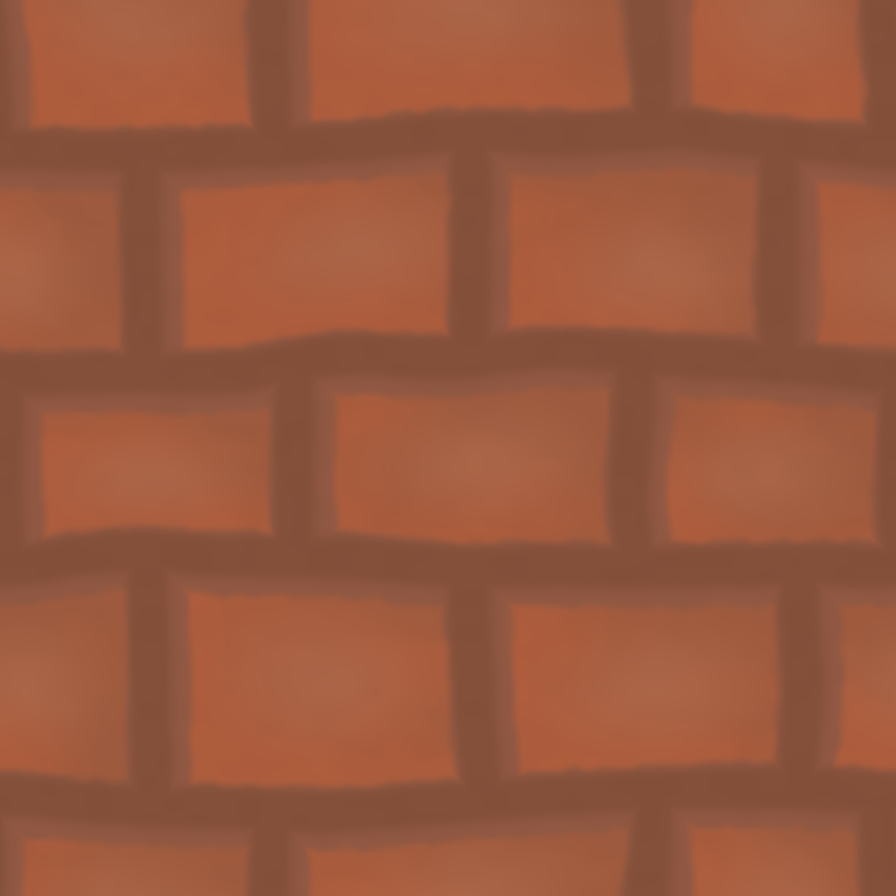
A Shadertoy shader for this texture:

```glsl
// Hand-painted brick wall: four staggered courses of three uneven bricks.
// Wrapped distances to the joints give the soft mortar and the brick edges;
// tiling noise bends the joints, and each brick gets its own brushed shading.

float hash(vec2 p) {
    p = fract(p * vec2(0.1031, 0.1137));
    p += dot(p, p.yx + 33.33);
    return fract((p.x + p.y) * p.x * 17.0);
}

// Value noise on the unit square, tiling with the given number of cells.
float noise(vec2 p, vec2 cells) {
    p *= cells;
    vec2 i = floor(p), f = fract(p);
    f = f * f * (3.0 - 2.0 * f);
    vec2 lo = mod(i, cells) + 7.0, hi = mod(i + 1.0, cells) + 7.0;
    return mix(mix(hash(lo), hash(vec2(hi.x, lo.y)), f.x),
               mix(hash(vec2(lo.x, hi.y)), hash(hi), f.x), f.y);
}

void mainImage(out vec4 fragColor, in vec2 fragCoord) {
    vec2 uv = fragCoord / iResolution.xy;
    uv.y = 1.0 - uv.y; // courses are counted downwards

    // Hand-drawn wobble
    vec2 p = uv;
    p.x += 0.018 * (noise(uv, vec2(6.0, 9.0)) - 0.5);
    p.y += 0.014 * (noise(uv + 0.37, vec2(8.0, 5.0)) - 0.5);

    // Nearest bed joint above and below
    vec4 bedHeight = vec4(0.157, 0.405, 0.628, 0.890);
    vec4 bedPhase = vec4(0.15, 0.08, 0.75, 0.30);
    float above = 1.0, below = 1.0;
    int row = 0;
    for (int i = 0; i < 4; i++) {
        float bed = bedHeight[i] + 0.011 * cos(6.28318 * (uv.x - bedPhase[i]));
        float d = fract(p.y - bed);
        if (d < above) { above = d; row = i; }
        below = min(below, fract(bed - p.y));
    }

    // Nearest upright joint to the left and right within the course
    vec3 uprights[4] = vec3[4](
        vec3(0.163, 0.521, 0.866), vec3(0.010, 0.332, 0.706),
        vec3(0.163, 0.530, 0.890), vec3(0.306, 0.725, 0.987));
    float left = 1.0, right = 1.0;
    int column = 0;
    for (int i = 0; i < 3; i++) {
        float d = fract(p.x - uprights[row][i]);
        if (d < left) { left = d; column = i; }
        right = min(right, fract(uprights[row][i] - p.x));
    }

    // Mortar: dark core with a paler band on its lower right side
    float joint = min(min(left, right), min(above, below));
    float core = 1.0 - smoothstep(0.012, 0.036, joint);
    vec3 mortar = mix(vec3(0.565, 0.345, 0.260), vec3(0.516, 0.312, 0.226), core);

    // Brick face with slightly ragged edges
    float inside = min(min(left - 0.044, right - 0.027),
                       min(above - 0.043, below - 0.028));
    inside += 0.006 * (noise(uv, vec2(64.0, 40.0)) - 0.5);
    float face = smoothstep(-0.006, 0.008, inside);

    // Brushed shading: brown upper right, orange lower left, pale middle
    vec2 id = vec2(column, row) + 3.0;
    vec2 q = vec2(left / (left + right), above / (above + below));
    float broad = noise(uv, vec2(7.0, 11.0));
    float strokes = noise(uv, vec2(12.0, 30.0));
    float brown = 0.45 + 0.7 * (q.x - q.y) + 0.5 * (broad - 0.5)
                + 0.2 * (strokes - 0.5) + 0.4 * (hash(id * 5.3) - 0.5);
    vec3 brick = mix(vec3(0.678, 0.362, 0.236), vec3(0.618, 0.352, 0.242),
                     smoothstep(0.1, 0.85, brown));
    vec2 middle = vec2(0.42, 0.42) + 0.25 * vec2(hash(id * 2.7), hash(id * 9.1));
    float glow = 1.0 - smoothstep(0.0, 0.42, length((q - middle) * vec2(0.9, 1.1)));
    brick = mix(brick, vec3(0.668, 0.398, 0.284), 0.85 * glow);

    // Faint paint grain
    vec3 color = mix(mortar, brick, face);
    color *= 1.0 + 0.016 * (noise(uv, vec2(36.0, 48.0)) - 0.5);
    fragColor = vec4(color, 1.0);
}
```
